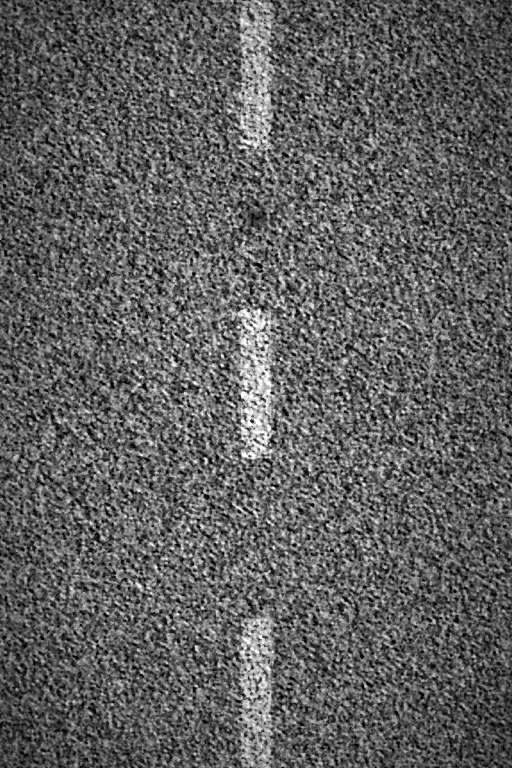
A Shadertoy shader for this texture:

```glsl
// Fine asphalt seen from above with a dashed, worn centre line.
// Soft Voronoi stones and slanted relief noise make the grain; scattered
// chips and pits, a box-distance dash and a vignette finish the surface.
#define GROUND_TONE 0.435
#define PAINT_TONE 0.76
#define STONE_SCALE 265.0
#define RELIEF_SCALE 245.0
#define FINE_SCALE 430.0
#define GRAIN_CONTRAST 0.47
#define VIGNETTE 0.95
#define DASH_PERIOD 0.4030
#define DASH_HALF vec2(0.0197, 0.0970)
#define EDGE_WEAR 0.0030

float hash(vec2 p) {
    vec3 q = fract(vec3(p.xyx) * 0.1031);
    q += dot(q, q.yzx + 33.33);
    return fract((q.x + q.y) * q.z);
}

vec2 hash2(vec2 p) {
    return vec2(hash(p + 17.3), hash(p + 71.9));
}

float valueNoise(vec2 p) {
    vec2 cell = floor(p), f = fract(p);
    f = f * f * (3.0 - 2.0 * f);
    float low = mix(hash(cell), hash(cell + vec2(1, 0)), f.x);
    float high = mix(hash(cell + vec2(0, 1)), hash(cell + vec2(1, 1)), f.x);
    return mix(low, high, f.y);
}

// Tone of the nearest stones, blended softly where they meet
float stoneTone(vec2 p) {
    vec2 cell = floor(p);
    float total = 0.0, weightSum = 0.0;
    for (int j = -1; j <= 1; j++)
    for (int i = -1; i <= 1; i++) {
        vec2 id = cell + vec2(i, j);
        vec2 d = p - id - hash2(id);
        float weight = exp(-9.0 * dot(d, d));
        total += weight * hash(id + 5.7);
        weightSum += weight;
    }
    return total / max(weightSum, 1e-6);
}

// Sparse rotated ellipses: returns coverage of chips or pits
float flecks(vec2 p, float scale, float density, float seed) {
    p *= scale;
    float aa = 1.2 * scale / iResolution.y + 0.04;
    vec2 cell = floor(p);
    float cover = 0.0;
    for (int j = -1; j <= 1; j++)
    for (int i = -1; i <= 1; i++) {
        vec2 id = cell + vec2(i, j);
        vec2 d = p - id - hash2(id + seed);
        float angle = 6.2832 * hash(id + seed + 3.1);
        float c = cos(angle), s = sin(angle);
        d = mat2(c, s, -s, c) * d;
        float radius = mix(0.06, 0.17, hash(id + seed + 8.4));
        float shape = length(d * vec2(0.75, 1.45)) - radius;
        float present = step(hash(id + seed + 12.6), density);
        cover = max(cover, present * (1.0 - smoothstep(-aa, aa, shape)));
    }
    return cover;
}

// Signed grain, about zero on average
float asphaltGrain(vec2 p) {
    vec2 q = mat2(0.83, 0.56, -0.56, 0.83) * p * RELIEF_SCALE;
    q *= vec2(0.85, 1.15);
    float relief = valueNoise(q) - valueNoise(q + vec2(0.35, 0.95));
    float fine = valueNoise(p * FINE_SCALE + 40.0) - 0.5;
    float clump = valueNoise(p * 110.0 + 9.0) - 0.5;
    float stones = stoneTone(p * STONE_SCALE) - 0.5;
    return 1.25 * stones + 1.05 * relief + 0.75 * fine + 0.3 * clump;
}

// Coverage of the dashed line with ragged edges
float dashMask(vec2 p) {
    vec2 d = p;
    d.y -= DASH_PERIOD * round(d.y / DASH_PERIOD);
    d = abs(d) - DASH_HALF;
    float dist = length(max(d, 0.0)) + min(max(d.x, d.y), 0.0);
    dist += EDGE_WEAR * (valueNoise(p * 230.0 + 423.0) - 0.5);
    float aa = 1.0 / iResolution.y;
    return 1.0 - smoothstep(-aa, aa, dist);
}

void mainImage(out vec4 fragColor, in vec2 fragCoord) {
    vec2 uv = fragCoord / iResolution.xy - 0.5;
    vec2 p = (fragCoord - 0.5 * iResolution.xy) / iResolution.y;
    vec2 g = p + 2.0;
    float grain = asphaltGrain(g);

    // Bare road with faint broad patches
    float patches = 0.96 + 0.08 * valueNoise(g * 9.0);
    float road = GROUND_TONE * patches * (1.0 + 2.0 * GRAIN_CONTRAST * grain);

    // Paint, worn through where the grain is low
    float paint = PAINT_TONE + 0.75 * GRAIN_CONTRAST * grain;
    float wear = smoothstep(-0.65, -0.30, grain);
    float tone = mix(road, paint, dashMask(p) * mix(0.5, 1.0, wear));

    // Pale chips, dark pits and one stain between the dashes
    tone = mix(tone, 0.80 + 0.25 * grain, 0.7 * flecks(g, 46.0, 0.10, 4.0));
    tone *= 1.0 - 0.6 * flecks(g, 40.0, 0.09, 51.0);
    float stain = 1.0 - smoothstep(0.004, 0.014, length(p - vec2(0.002, 0.216)));
    tone *= 1.0 - 0.5 * stain;

    // Light falling off towards the corners
    tone *= 1.0 - VIGNETTE * dot(uv, uv);
    fragColor = vec4(vec3(clamp(tone, 0.02, 1.0)), 1.0);
}
```
